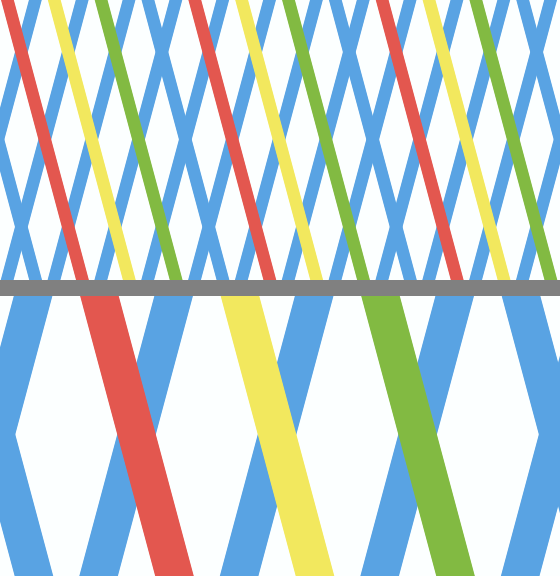
Top, the full canvas; bottom, a detail of the centre.
Write a WebGL 1 fragment shader that draws this pattern.

```glsl
precision highp float;
// Diagonal lattice: blue rising stripes under falling red, yellow, green and blue ones.

uniform vec2 u_resolution;

const float SPACING = 0.1673; // horizontal step between stripes, in canvas heights
const float SLANT = 0.268;    // horizontal drift per unit of height, tan(15 degrees)

// Coverage of a stripe centred on every whole value of the phase.
float stripe(float phase, float pixel) {
    float across = abs(fract(phase + 0.5) - 0.5) * SPACING;
    float dist = (across - 0.023) * inversesqrt(1.0 + SLANT * SLANT);
    return 1.0 - smoothstep(-0.6 * pixel, 0.6 * pixel, dist);
}

// Colour cycle of the falling stripes.
vec3 stripeColor(float index, vec3 blue) {
    float slot = mod(index, 4.0);
    if (slot < 0.5) return vec3(0.89, 0.34, 0.31);
    if (slot < 1.5) return vec3(0.95, 0.91, 0.37);
    if (slot < 2.5) return vec3(0.51, 0.73, 0.26);
    return blue;
}

void main() {
    float pixel = 1.0 / u_resolution.y;
    vec2 p = gl_FragCoord.xy * pixel;
    vec3 blue = vec3(0.35, 0.64, 0.89);

    float rising = (p.x - SLANT * p.y - 0.0255) / SPACING;
    float falling = (p.x + SLANT * p.y - 0.2945) / SPACING;

    // Falling stripes lie on top of the rising ones.
    vec3 color = mix(vec3(0.99, 1.0, 1.0), blue, stripe(rising, pixel));
    color = mix(color, stripeColor(floor(falling + 0.5), blue), stripe(falling, pixel));

    gl_FragColor = vec4(color, 1.0);
}
```
